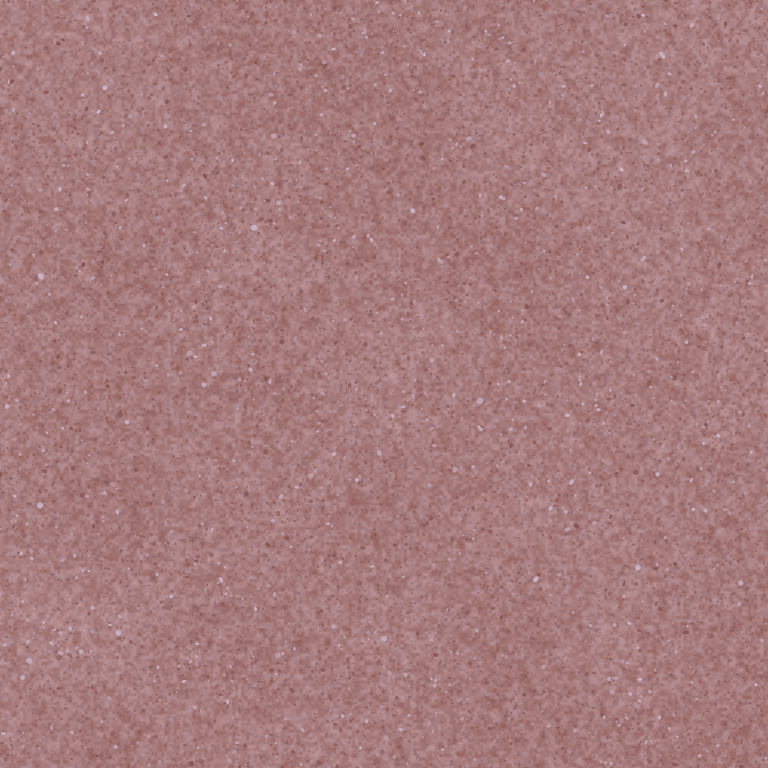
This texture is drawn by a Shadertoy shader. Its source:

```glsl
const vec3 CLAY_DARK = vec3(0.605, 0.418, 0.412);
const vec3 CLAY_LIGHT = vec3(0.710, 0.552, 0.567);
const vec3 RUST = vec3(0.500, 0.305, 0.290);
const vec3 LILAC = vec3(0.720, 0.600, 0.640);
const vec3 QUARTZ = vec3(0.810, 0.750, 0.840);

// Integer hash: three random values in 0..1 per cell and seed
vec3 hash3(ivec2 cell, int seed) {
    uvec3 v = uvec3(ivec3(cell, seed)) * 1664525u + 1013904223u;
    v.x += v.y * v.z; v.y += v.z * v.x; v.z += v.x * v.y;
    v ^= v >> 16u;
    v.x += v.y * v.z; v.y += v.z * v.x; v.z += v.x * v.y;
    return vec3(v >> 8u) / 16777216.0;
}

float valueNoise(vec2 p, int seed) {
    ivec2 i = ivec2(floor(p));
    vec2 f = fract(p);
    f = f * f * (3.0 - 2.0 * f);
    float low = mix(hash3(i, seed).x, hash3(i + ivec2(1, 0), seed).x, f.x);
    float high = mix(hash3(i + ivec2(0, 1), seed).x, hash3(i + ivec2(1, 1), seed).x, f.x);
    return mix(low, high, f.y);
}

// Scattered, randomly turned oval grains; radii are fractions of a cell
float grains(vec2 uv, float cells, float density, vec2 radii, float softness, int seed) {
    vec2 p = uv * cells;
    ivec2 home = ivec2(floor(p));
    float cover = 0.0;
    for (int y = -1; y <= 1; y++) {
        for (int x = -1; x <= 1; x++) {
            ivec2 cell = home + ivec2(x, y);
            vec3 place = hash3(cell, seed);
            vec3 form = hash3(cell, seed + 1);
            float angle = 6.2832 * form.x;
            vec2 d = p - vec2(cell) - place.xy;
            d = mat2(cos(angle), -sin(angle), sin(angle), cos(angle)) * d;
            d.y *= mix(1.0, 1.8, form.y);
            float radius = mix(radii.x, radii.y, form.z * form.z);
            float edge = softness * cells;
            float shape = 1.0 - smoothstep(radius - edge, radius + edge, length(d));
            float strength = mix(0.4, 1.0, fract(form.x * 7.0 + form.y));
            cover = max(cover, shape * strength * step(place.z, density));
        }
    }
    return cover;
}

void mainImage(out vec4 fragColor, in vec2 fragCoord) {
    vec2 uv = fragCoord / iResolution.y;
    float softness = max(0.0010, 0.6 / iResolution.y);

    // Mottled clay with slow drifts in tone
    float drift = valueNoise(uv * 6.0, 1) - 0.5;
    float mottle = valueNoise(uv * 110.0, 2) - 0.5;
    float grit = valueNoise(uv * 250.0, 3) - 0.5;
    vec3 color = mix(CLAY_DARK, CLAY_LIGHT, 0.52 + 0.25 * drift + 0.65 * mottle + 0.85 * grit);

    // Faint pale chips below the surface
    float chips = grains(uv, 95.0, 0.35, vec2(0.20, 0.48), softness * 1.5, 10);
    color = mix(color, LILAC, 0.45 * chips);

    // Small rust grains, with a few larger ones
    float cluster = valueNoise(uv * 14.0, 4);
    float rust = grains(uv, 145.0, 0.30 + 0.25 * cluster, vec2(0.16, 0.38), softness, 20);
    float rustLarge = grains(uv, 75.0, 0.10, vec2(0.15, 0.30), softness, 30);
    color = mix(color, RUST, max(0.62 * rust, 0.80 * rustLarge));

    // Bright quartz specks gathered in loose groups
    float group = smoothstep(0.35, 0.85, valueNoise(uv * 17.0, 5));
    float quartz = grains(uv, 120.0, 0.02 + 0.12 * group, vec2(0.14, 0.36), softness, 40);
    float quartzLarge = grains(uv, 60.0, 0.05, vec2(0.14, 0.26), softness, 50);
    color = mix(color, QUARTZ, 0.85 * max(quartz, quartzLarge));

    fragColor = vec4(color, 1.0);
}
```
